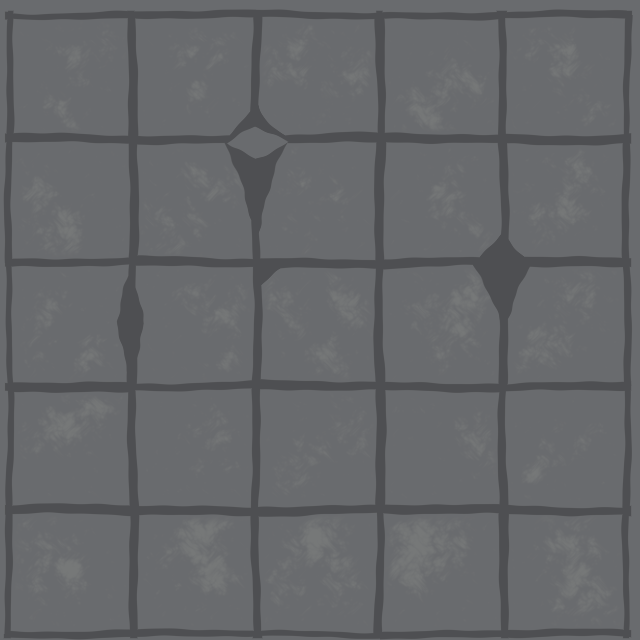
Give the GLSL for this texture, as a three.js fragment shader.

```glsl
// Five by five worn grey tiles parted by dark, hand-drawn seams.
// Seams are wobbling line distances, broken corners are curved diamonds,
// and the pale stains are hashed blobs broken up by cellular noise.
varying vec2 vUv;

const float COUNT = 5.0;                    // tiles across and down
const vec2 ORIGIN = vec2(0.0145, 0.0095);   // lower left seam crossing
const vec2 PITCH = vec2(0.1930, 0.1934);    // tile size with its seam
const float SEAM_HALF = 0.0067;
const float RIM_THINNING = 0.76;
const float SOFT = 0.0011;
const float STAIN_OPACITY = 0.82;
const vec3 TILE_COLOR = vec3(0.413, 0.420, 0.431);
const vec3 SEAM_COLOR = vec3(0.306, 0.310, 0.320);
const vec3 STAIN_COLOR = vec3(0.472, 0.480, 0.478);

float hash(vec2 p) {
  return fract(sin(dot(p, vec2(127.1, 311.7))) * 43758.55);
}

vec2 hash2(vec2 p) {
  return vec2(hash(p), hash(p + 37.3));
}

// Distance to the nearest scattered point
float cellular(vec2 p) {
  vec2 cell = floor(p);
  float nearest = 2.0;
  for (int y = -1; y <= 1; y++) {
    for (int x = -1; x <= 1; x++) {
      vec2 id = cell + vec2(float(x), float(y));
      nearest = min(nearest, length(id + hash2(id) - p));
    }
  }
  return nearest;
}

// Signed distance to a family of parallel seams, in canvas units
float seam(float across, float along, float pitch, float seed) {
  float line = clamp(floor(across + 0.5), 0.0, COUNT);
  float phase = line * 2.4 + seed;
  float wobble = 0.010 * sin(along * 2.1 + phase)
               + 0.006 * sin(along * 5.3 + phase * 1.7)
               + 0.003 * sin(along * 14.0 + phase * 3.1);
  // Every piece tapers between two random widths
  vec2 ends = hash2(vec2(line + seed, floor(along)));
  float taper = mix(ends.x, ends.y, smoothstep(0.0, 1.0, fract(along)));
  float halfWidth = SEAM_HALF * (0.78 + 0.44 * taper + 0.05 * sin(along * 23.0 + phase));
  if (line < 0.5 || line > COUNT - 0.5) halfWidth *= RIM_THINNING;
  float side = abs(across - line + wobble) * pitch - halfWidth;
  float cap = max(-along, along - COUNT) * pitch - SEAM_HALF;
  return max(side, cap);
}

// Curved diamond; reach is left, right, down, up; bend below 1 is concave
float chip(vec2 p, vec2 center, vec4 reach, float bend) {
  vec2 q = p - center;
  vec2 size = vec2(q.x < 0.0 ? reach.x : reach.y, q.y < 0.0 ? reach.z : reach.w);
  vec2 s = pow(abs(q) / size + 0.0001, vec2(bend));
  return (s.x + s.y - 1.0) * min(size.x, size.y);
}

float cover(float d) {
  return 1.0 - smoothstep(-SOFT, SOFT, d);
}

// Pale patches, wider and softer along the bottom row
float stains(vec2 grid) {
  vec2 tile = floor(grid);
  vec2 local = fract(grid);
  float bottom = 1.0 - step(1.0, tile.y);
  float blob = 0.0;
  for (int i = 0; i < 4; i++) {
    vec2 seed = tile * 7.0 + float(i) * 19.7;
    vec2 center = 0.2 + 0.6 * hash2(seed);
    float radius = mix(0.11, 0.23, hash(seed + 5.1)) * (1.0 + 0.35 * bottom);
    float power = mix(0.25, 0.85, hash(seed + 9.4)) + 0.12 * bottom;
    vec2 q = local - center;
    q.y -= q.x * (hash(seed + 2.6) - 0.5) * 1.6;
    blob = max(blob, power * exp(-dot(q, q) / (radius * radius)));
  }
  vec2 w = grid + 0.03 * sin(grid.yx * 17.0) + 0.012 * sin(grid.yx * 43.0 + 1.3);
  float cloud = 1.0 - 0.45 * cellular(w * 6.0) - 0.33 * cellular(w * 14.0)
                    - 0.22 * cellular(w * 31.0);
  vec2 inset = min(local, 1.0 - local);
  float inside = smoothstep(0.03, 0.12, min(inset.x, inset.y));
  return inside * smoothstep(0.0, 0.8, blob - 0.22 + (cloud - 0.6) * 1.5);
}

void main() {
  vec2 grid = (vUv - ORIGIN) / PITCH;
  float upright = seam(grid.x, grid.y, PITCH.x, 1.0);
  float level = seam(grid.y, grid.x, PITCH.y, 14.0);
  float dark = min(upright, level);

  // Broken crossings, a swollen seam and one worn corner
  vec2 rough = vUv + 0.0014 * sin(vUv.yx * 95.0) + 0.0006 * sin(vUv.yx * 230.0);
  dark = min(dark, chip(rough, vec2(0.400, 0.783), vec4(0.055, 0.054, 0.176, 0.060), 0.78));
  dark = min(dark, chip(rough, vec2(0.787, 0.591), vec4(0.053, 0.046, 0.117, 0.049), 0.82));
  dark = min(dark, chip(rough, vec2(0.204, 0.496), vec4(0.021, 0.021, 0.091, 0.091), 1.1));
  dark = min(dark, chip(rough, vec2(0.402, 0.588), vec4(0.010, 0.062, 0.052, 0.008), 0.65));
  // Loose sliver of tile inside the upper break
  float sliver = chip(rough, vec2(0.400, 0.777), vec4(0.046, 0.049, 0.025, 0.025), 1.1);
  dark = max(dark, -sliver);

  vec2 bounds = step(vec2(0.0), grid) * step(grid, vec2(COUNT));
  float stain = stains(grid) * bounds.x * bounds.y;
  vec3 color = mix(TILE_COLOR, STAIN_COLOR, stain * STAIN_OPACITY);
  color = mix(color, SEAM_COLOR, cover(dark));
  gl_FragColor = vec4(color, 1.0);
}
```
